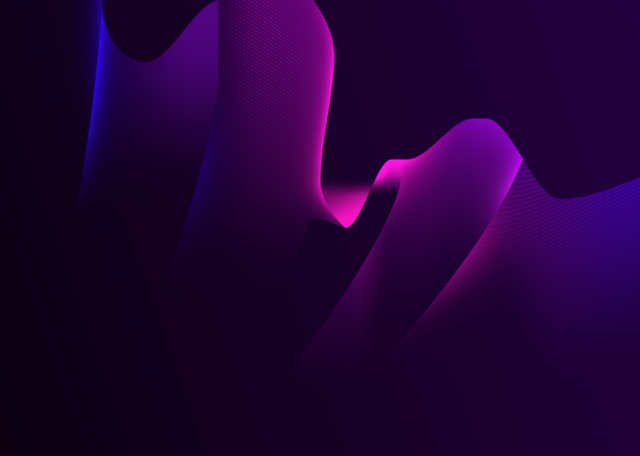
This background is drawn by a Shadertoy shader. Its source:

```glsl
// Glowing folded ribbons of violet, pink and blue hanging over a dark backdrop.
// Each ribbon is a region between formula-defined edges, lit by falloffs from
// its folds and textured with fine parallel strands.

const vec2 CANVAS = vec2(7.68, 5.46);   // working units, y pointing down
const vec3 BLUE   = vec3(0.12, 0.01, 0.95);
const vec3 VIOLET = vec3(0.30, 0.02, 0.45);
const vec3 PINK   = vec3(0.92, 0.08, 0.62);
const vec3 PLUM   = vec3(0.27, 0.01, 0.28);

// Antialiased coverage of the positive side of an edge
float cover(float d, float px) { return smoothstep(-px, px, d); }

// One-sided exponential light leaving an edge
float glow(float d, float width) { return exp(-max(d, 0.0) / width); }

// Soft bump around a centre
float bump(float v, float centre, float width) {
    float t = (v - centre) / width;
    return exp(-t * t);
}

// One above the start, falling to zero at the end
float fade(float start, float end, float v) { return 1.0 - smoothstep(start, end, v); }

// An edge that bends sideways after a given height
float bend(float y, float start, float span, float power) {
    return pow(max(y - start, 0.0) / span, power);
}

// Converts an implicit value into an approximate distance
float toDistance(float f, float px) {
    return f * px / max(length(vec2(dFdx(f), dFdy(f))), 1e-5);
}

float smoothMin(float a, float b, float r) {
    float h = max(r - abs(a - b), 0.0) / r;
    return min(a, b) - 0.25 * r * h * h;
}

// Fine strands, faded out when too thin to resolve
float strands(float phase, float period, float depth) {
    float sharp = 1.0 - smoothstep(0.3, 0.7, fwidth(phase) / period);
    return 1.0 + depth * sharp * sin(6.2832 * phase / period);
}

// Upper outline of the left ribbon: a rounded bowl
float bowl(float x) {
    float t = (1.75 - x) / 0.53;
    float left = 0.75 * sqrt(max(1.0 - t * t, 0.0)) - 0.005;
    return x < 1.75 ? left : 0.745 * fade(1.75, 2.65, x);
}

// Upper outline of the right ribbons: trough, step, hill and rising tail
float crest(float x) {
    return 2.73 - 0.82 * smoothstep(4.15, 4.70, x) - 0.49 * smoothstep(4.88, 5.68, x)
         + 0.965 * smoothstep(5.83, 6.72, x) - 0.5 * smoothstep(6.70, 8.60, x);
}

// Right side of the middle ribbon
float wall(float y) {
    float top = 1.0 - min(y / 0.7, 1.0);
    return 4.015 - 0.26 * top * top - 0.17 * smoothstep(0.6, 2.2, y)
         + 0.30 * bend(y, 2.15, 0.58, 2.0);
}

vec3 backdrop(vec2 p) {
    float t = clamp(0.1 + 0.1 * p.x + 0.035 * (2.7 - p.y), 0.0, 1.0);
    return mix(vec3(0.045, 0.0, 0.065), vec3(0.14, 0.0, 0.25), t);
}

void mainImage(out vec4 fragColor, in vec2 fragCoord) {
    vec2 uv = fragCoord / iResolution.xy;
    vec2 p = vec2(uv.x, 1.0 - uv.y) * CANVAS;
    float px = CANVAS.y / iResolution.y;

    // Signed distances to the edges and folds
    float leftD  = p.x - 1.225 + 0.33 * bend(p.y, 0.0, 2.65, 1.4);
    float foldD  = p.x - 2.62 + 0.68 * bend(p.y, 1.0, 2.5, 1.3);
    float wallD  = p.x - wall(p.y);
    float lowerD = p.x - 3.68 + 0.55 * bend(p.y, 2.7, 1.1, 1.5);
    float floorD = p.y - 2.61 - 0.12 * smoothstep(3.75, 4.2, p.x);
    float innerD = p.x - 4.80 + 0.50 * bend(p.y, 2.2, 1.05, 1.3);
    float ridgeD = p.x - 6.33 + 1.90 * bend(p.y, 1.7, 2.8, 1.35);
    float bowlD  = toDistance(p.y - bowl(p.x), px);
    float crestD = toDistance(p.y - crest(p.x), px);
    float under  = cover(crestD, px);
    float depth  = p.y - crest(p.x);
    vec3 col = backdrop(p);

    // Left ribbon with its blue rim
    float left = cover(leftD, px) * cover(bowlD, px) * cover(-foldD, px);
    vec3 light = VIOLET * 0.75 * smoothstep(1.1, 2.35, p.x) * fade(0.2, 2.3, p.y);
    light += BLUE * (0.75 * glow(leftD, 0.09) + 0.20 * glow(leftD, 0.5)) * fade(0.9, 2.7, p.y);
    col += left * light;
    col += BLUE * 0.5 * cover(-leftD, px) * glow(-leftD, 0.12) * fade(0.0, 1.7, p.y);

    // Middle ribbon, ending at the dark pocket
    float pocket = cover(smoothMin(floorD, lowerD, 0.12), px);
    float middle = cover(foldD, px) * cover(-wallD, px) * (1.0 - pocket);
    float weave = strands(p.y - 0.6 * p.x - 0.25 * glow(-wallD, 0.2), 0.045, 0.4);
    light = mix(VIOLET * 0.25, PLUM, smoothstep(2.5, 3.2, p.x)) * fade(-0.6, 3.7, p.y) * weave;
    light += PINK * (0.6 * glow(-wallD, 0.07) + 0.25 * glow(-wallD, 0.28))
           * smoothstep(-0.4, 1.0, p.y) * fade(2.2, 3.1, p.y);
    light += BLUE * 0.22 * glow(foldD, 0.22) * bump(p.y, 2.1, 0.75);
    col += middle * light;

    // Pink band lying in the trough
    float band = cover(wallD, px) * (1.0 - under) * smoothstep(2.13, 2.38, p.y) * fade(4.5, 4.7, p.x);
    col += band * PINK * mix(0.4, 0.95, smoothstep(2.2, 2.65, p.y + 0.5 * (p.x - 4.15)));

    // Hill ribbon: pink shoulder, violet top, dark lower body
    float hill = under * cover(-ridgeD, px) * max(cover(innerD, px), fade(2.05, 2.35, p.y));
    light = PLUM * 0.6 * fade(0.0, 2.0, depth) * strands(p.y + 0.6 * p.x, 0.045, 0.15);
    light += PINK * (0.75 * glow(crestD, 0.17) * fade(4.7, 5.6, p.x) + 0.3 * glow(innerD, 0.12) * fade(2.0, 3.0, p.y));
    light += VIOLET * 0.85 * glow(depth, 0.5) * smoothstep(4.9, 5.9, p.x);
    light += vec3(0.40, 0.05, 0.42) * glow(-ridgeD, 0.14) * bump(p.y, 2.2, 0.4);
    col += hill * light;

    // Right ribbon: pink under the ridge, blue towards the far side
    float right = under * cover(ridgeD, px);
    light = mix(VIOLET * 0.5, vec3(0.10, 0.01, 0.36), smoothstep(6.4, 7.7, p.x));
    light *= fade(-0.3, 2.3, depth) * strands(p.y + 0.5 * p.x + 0.2 * glow(ridgeD, 0.4), 0.045, 0.25);
    light += PINK * 0.42 * glow(ridgeD, 0.26) * bump(p.y, 3.05, 0.65);
    col += right * light;

    fragColor = vec4(min(col, 1.0), 1.0);
}
```
